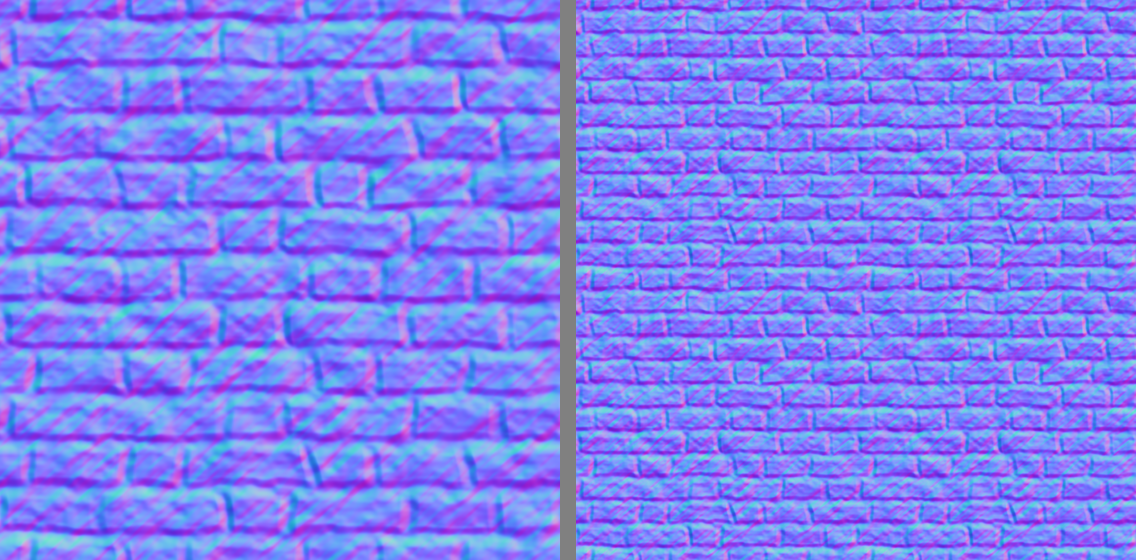
Left, the tile; right, the same tile 2 across and 2 down.
This texture map is drawn by a Shadertoy shader. Its source:

```glsl
const float ROWS = 12.0;
const float ROW_SHIFT = 0.52;
const float GROOVE_DEPTH = 0.0082;

float hash(vec2 p) {
    return fract(sin(dot(p, vec2(127.1, 311.7))) * 43758.5453);
}

// Value noise whose lattice wraps after a whole number of cells
float wrapNoise(vec2 p, vec2 period, float seed) {
    vec2 cell = floor(p);
    vec2 f = fract(p);
    f = f * f * f * (f * (f * 6.0 - 15.0) + 10.0);
    vec2 lo = mod(cell, period) + seed;
    vec2 hi = mod(cell + 1.0, period) + seed;
    return mix(mix(hash(lo), hash(vec2(hi.x, lo.y)), f.x),
               mix(hash(vec2(lo.x, hi.y)), hash(hi), f.x), f.y);
}

float tileNoise(vec2 uv, vec2 freq, float seed) {
    return wrapNoise(uv * freq, freq, seed) - 0.5;
}

// Rough stone grain plus diagonal chisel streaks
float stoneGrain(vec2 uv) {
    float sum = 0.0;
    float amp = 0.013;
    vec2 freq = vec2(14.0, 18.0);
    for (int i = 0; i < 3; i++) {
        sum += amp * tileNoise(uv, freq, 7.0 + float(i) * 13.0);
        freq *= 2.0;
        amp *= 0.5;
    }
    vec2 sheared = vec2(uv.x - uv.y, uv.y);
    sum += 0.0075 * tileNoise(sheared, vec2(38.0, 16.0), 61.0);
    sum += 0.0030 * tileNoise(sheared, vec2(72.0, 34.0), 83.0);
    return sum;
}

// Upright joints of one course: two groups of three, unevenly spaced
float uprightJoints(float x, float row, float v) {
    float odd = mod(row, 2.0);
    vec3 spacing = mix(vec3(0.01, 0.41, 0.79), vec3(0.11, 0.38, 0.66), odd);
    float level = 1.0;
    for (int j = 0; j < 6; j++) {
        int k = j % 3;
        float group = float(j / 3);
        vec2 id = vec2(row + 3.0, float(j) + 11.0);
        float pos = spacing[k] + 0.05 * (hash(id) - 0.5);
        float strength = mix(0.5, 1.1, hash(id + 29.0));
        if (k == 1) {
            pos += 0.05 * (2.0 * group - 1.0) * (1.0 - 2.0 * odd);
            strength *= mix(0.45, 1.0, max(group, odd));
        }
        float lean = 0.018 * (hash(id + 47.0) - 0.7) * (v - 0.5);
        float d = fract(x - 0.5 * (group + pos) - lean + 0.5) - 0.5;
        float width = d > 0.0 ? 0.015 : 0.018;
        level *= 1.0 - strength * (1.0 - smoothstep(0.0, width, abs(d)));
    }
    return level;
}

float wallHeight(vec2 uv) {
    // Uneven brick outlines
    vec2 wobble = 0.012 * vec2(tileNoise(uv, vec2(14.0), 101.0),
                               tileNoise(uv, vec2(12.0), 131.0));
    wobble += 0.004 * vec2(tileNoise(uv, vec2(40.0), 151.0),
                           tileNoise(uv, vec2(36.0), 173.0));
    vec2 p = uv + wobble;

    // Courses with a crisp lower lip and a softer upper slope
    float course = p.y * ROWS - ROW_SHIFT;
    float row = mod(floor(course), ROWS);
    float v = fract(course);
    float bed = smoothstep(0.0, 0.017, v / ROWS)
              * smoothstep(0.0, 0.025, (1.0 - v) / ROWS);

    float brick = bed * uprightJoints(p.x, row, v);
    return GROOVE_DEPTH * brick + stoneGrain(uv);
}

vec3 surfaceNormal(vec2 uv, float stepSize) {
    vec2 e = vec2(stepSize, 0.0);
    float dx = wallHeight(uv + e.xy) - wallHeight(uv - e.xy);
    float dy = wallHeight(uv + e.yx) - wallHeight(uv - e.yx);
    return normalize(vec3(-dx, -dy, 2.0 * stepSize));
}

void mainImage(out vec4 fragColor, in vec2 fragCoord) {
    vec2 uv = fragCoord / iResolution.xy;
    vec3 normal = surfaceNormal(uv, 0.0025);
    fragColor = vec4(normal * 0.5 + 0.5, 1.0);
}
```
